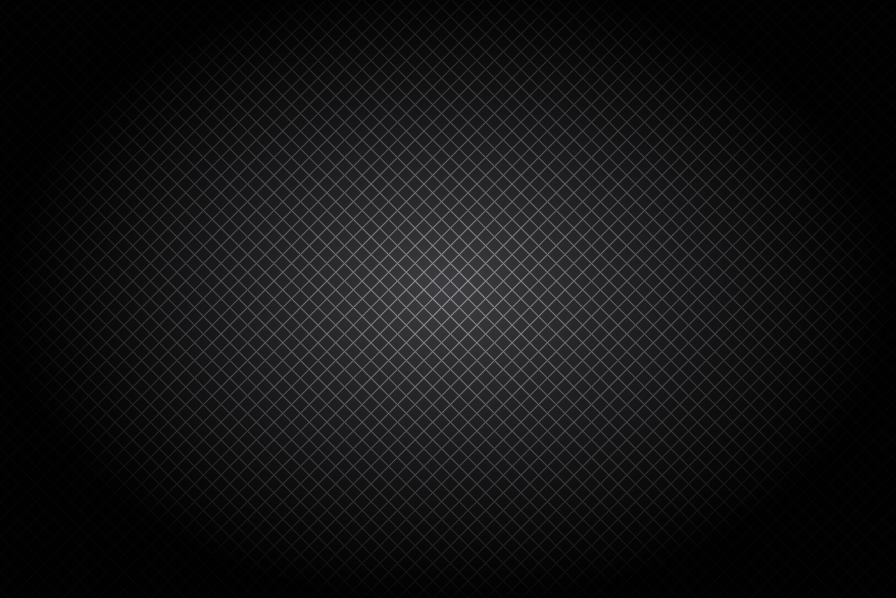
Reproduce this background procedurally as a Shadertoy shader.

```glsl
// A dark backdrop with a soft grey oval glow behind a fine diagonal lattice.
// The glow is a power falloff of an elliptical radius; the lattice is two
// repeated line families, antialiased by pixel coverage and faded outward.

// Lengths are in units of canvas height, measured from the canvas centre.
const vec2  GLOW_CENTRE   = vec2(0.0, 0.015);
const vec2  GLOW_RADII    = vec2(0.76, 0.54);
const float GLOW_FALLOFF  = 1.35;
const vec3  GLOW_COLOUR   = vec3(0.245, 0.240, 0.255);
const vec3  EDGE_COLOUR   = vec3(0.007, 0.003, 0.006);

const float LATTICE_PITCH  = 0.0295;   // width of one diamond
const vec2  LATTICE_ANCHOR = vec2(0.004, 0.148);
const float LINE_WIDTH     = 0.0018;
const vec3  LINE_COLOUR    = vec3(0.60, 0.59, 0.60);
const float LINE_FALLOFF   = 0.95;
const float LINE_FLOOR     = 0.035;    // faint lines left in the corners

// Distance to the nearest of a set of parallel diagonals.
float diagonalDistance(float coordinate) {
    float offset = fract(coordinate / LATTICE_PITCH + 0.5) - 0.5;
    return abs(offset) * LATTICE_PITCH * inversesqrt(2.0);
}

// Share of a pixel covered by a line, also when the line is thinner than it.
float lineCoverage(float dist, float pixel) {
    float overlap = 0.5 * (LINE_WIDTH + pixel) - dist;
    return clamp(overlap, 0.0, min(LINE_WIDTH, pixel)) / pixel;
}

float lattice(vec2 p, float pixel) {
    vec2 q = p - LATTICE_ANCHOR;
    float rising  = lineCoverage(diagonalDistance(q.x - q.y), pixel);
    float falling = lineCoverage(diagonalDistance(q.x + q.y), pixel);
    return max(rising, falling);
}

void mainImage(out vec4 fragColor, in vec2 fragCoord) {
    float pixel = 1.0 / iResolution.y;
    vec2 p = (fragCoord - 0.5 * iResolution.xy) * pixel;

    // Oval glow
    float radius = length((p - GLOW_CENTRE) / GLOW_RADII);
    float light = max(1.0 - radius, 0.0);
    vec3 colour = mix(EDGE_COLOUR, GLOW_COLOUR, pow(light, GLOW_FALLOFF));

    // Lattice, lit by the same glow
    float lineLight = max(pow(light, LINE_FALLOFF), LINE_FLOOR);
    vec3 lineColour = max(LINE_COLOUR * lineLight, colour);
    colour = mix(colour, lineColour, lattice(p, pixel));

    fragColor = vec4(colour, 1.0);
}
```
